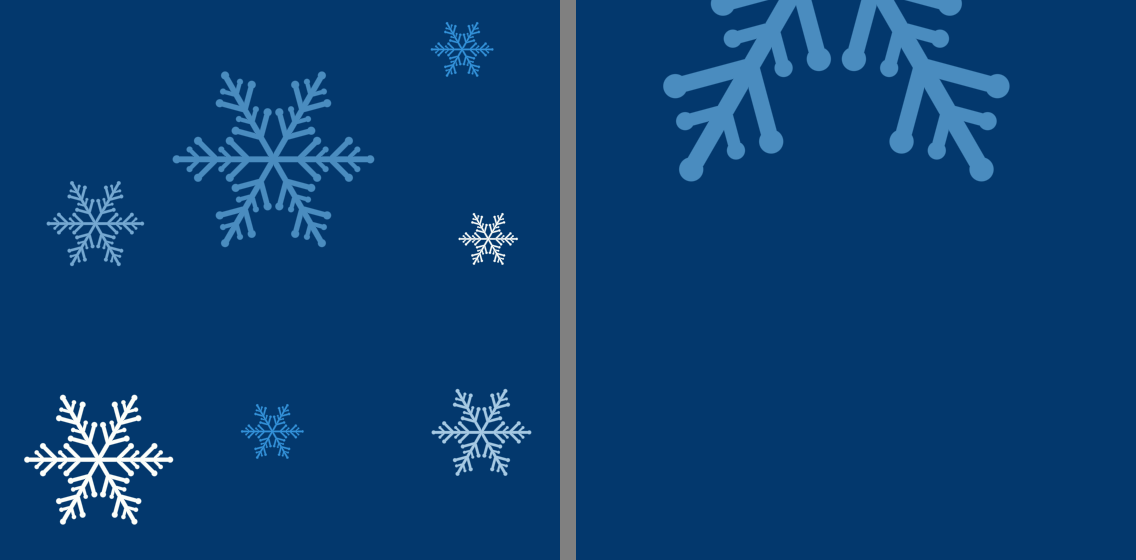
Left: the whole. Right: its middle third, enlarged.
Give the GLSL for this pattern, as a WebGL 1 fragment shader.

```glsl
precision highp float;
// Scattered six-armed snowflakes in flat colours on a deep blue ground.
// Each flake is a distance field: the plane is folded into one half arm,
// which carries a stem and four 45 degree twigs, all ending in round knobs.

uniform vec2 u_resolution;

const vec3 NIGHT = vec3(0.012, 0.22, 0.427);

// Flake styles: colour in rgb, radius in canvas units in a
const vec4 STEEL = vec4(0.29, 0.55, 0.75, 0.180);
const vec4 SNOW  = vec4(0.99, 0.995, 0.98, 0.133);
const vec4 PALE  = vec4(0.65, 0.79, 0.89, 0.089);
const vec4 MIST  = vec4(0.46, 0.66, 0.82, 0.087);
const vec4 AZURE = vec4(0.20, 0.57, 0.85, 0.056);
const vec4 SPECK = vec4(0.99, 0.995, 0.98, 0.053);

// Layout: columns run from right to left, rows from bottom to top
const int   FLAKE_COUNT = 7;
const vec2  FIRST_CELL  = vec2(0.85, 0.25);
const float COLUMN_STEP = 0.34;
const float RIGHT_ROW_STEP = 0.33;
const float ROW_STEP    = 0.465;
const float LEFT_DROP   = 0.09;
const float JITTER      = 0.025;

// Flake anatomy, relative to a flake radius of 1
const float SECTOR     = 1.04719755;
const float STEM_END   = 0.96;
const float STEM_HALF  = 0.029;
const float LONG_TWIG  = 0.183;
const float LONG_HALF  = 0.027;
const float SHORT_TWIG = 0.097;
const float SHORT_HALF = 0.021;
const float BIG_KNOB   = 0.040;
const float SMALL_KNOB = 0.030;

const float EDGE_PIXELS = 0.8;

vec2 hash2(float n) {
    return fract(sin(vec2(n * 127.1 + 11.7, n * 269.5 + 53.3)) * 43758.5453);
}

// Rounded stroke from a to b with a knob at b
float knobbedStroke(vec2 p, vec2 a, vec2 b, float halfWidth, float knob) {
    vec2 ab = b - a;
    float t = clamp(dot(p - a, ab) / dot(ab, ab), 0.0, 1.0);
    return min(length(p - a - ab * t) - halfWidth, length(p - b) - knob);
}

// Twig leaving the stem at 45 degrees
float twig(vec2 p, float root, float reach, float halfWidth, float knob) {
    vec2 start = vec2(root, 0.0);
    return knobbedStroke(p, start, start + reach, halfWidth, knob);
}

float snowflake(vec2 p) {
    // Fold all six arms onto the upper half of the one along +x
    float angle = atan(p.y, p.x);
    angle = abs(angle - SECTOR * floor(angle / SECTOR + 0.5));
    p = length(p) * vec2(cos(angle), sin(angle));

    float d = knobbedStroke(p, vec2(0.0), vec2(STEM_END, 0.0), STEM_HALF, BIG_KNOB);
    // Inner and outer pair, each a long twig followed by a short one
    for (int i = 0; i < 2; i++) {
        float root = 0.25 + 0.315 * float(i);
        d = min(d, twig(p, root, LONG_TWIG, LONG_HALF, BIG_KNOB));
        d = min(d, twig(p, root + 0.17, SHORT_TWIG, SHORT_HALF, SMALL_KNOB));
    }
    return d;
}

vec4 flakeStyle(int i) {
    if (i == 0) return PALE;
    if (i == 2) return SNOW;
    if (i == 3) return SPECK;
    if (i == 4) return STEEL;
    if (i == 5) return MIST;
    return AZURE;
}

vec2 flakeCentre(float n) {
    float row = floor((n + 0.5) / 3.0);
    float column = n - 3.0 * row;
    float rowStep = column < 0.5 ? RIGHT_ROW_STEP : ROW_STEP;
    vec2 centre = FIRST_CELL + vec2(-COLUMN_STEP * column, rowStep * row);
    centre.y -= LEFT_DROP * step(1.5, column);
    return centre + JITTER * (2.0 * hash2(n) - 1.0);
}

void main() {
    float side = min(u_resolution.x, u_resolution.y);
    vec2 uv = (gl_FragCoord.xy - 0.5 * u_resolution) / side + 0.5;
    float edge = EDGE_PIXELS / side;

    vec3 colour = NIGHT;
    for (int i = 0; i < FLAKE_COUNT; i++) {
        vec4 style = flakeStyle(i);
        float d = style.a * snowflake((uv - flakeCentre(float(i))) / style.a);
        colour = mix(style.rgb, colour, smoothstep(-edge, edge, d));
    }
    gl_FragColor = vec4(colour, 1.0);
}
```
